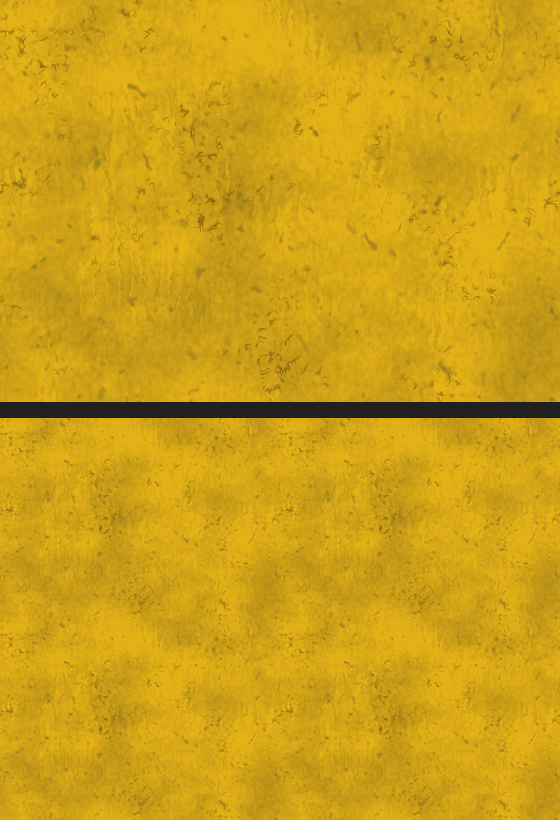
Top, the tile; bottom, the same tile 2 across and 2 down.
This texture is drawn by a WebGL 2 fragment shader. Its source:

```glsl
#version 300 es
precision highp float;
// Weathered ochre plaster: cloudy mottling and fine grain, thin upright fibres,
// patches of broken cracks, and soft grey-olive flecks scattered on a jittered grid.
// Every layer wraps over a whole number of cells, so the canvas tiles.

#define GRID vec2(7.0, 5.0)      // base cells across the canvas
#define CLOUD_CELLS vec2(4.0, 3.0)
#define CLOUD_GAIN 1.85
#define GRAIN_GAIN 0.30
#define BASE_TONE 0.66
#define FIBRE_GAIN 0.30
#define CRACK_GAIN 0.62
#define FLECK_SHARE 0.40         // chance of a long fleck per cell
#define SPECK_SHARE 0.32         // chance of a small speck per cell
#define FLECK_GAIN 0.72

uniform vec2 u_resolution;
out vec4 fragColor;

const vec3 SHADE = vec3(0.71, 0.56, 0.09);
const vec3 LIGHT = vec3(0.885, 0.692, 0.09);
const vec3 FLECK = vec3(0.51, 0.42, 0.13);
const vec3 CRACK = vec3(0.43, 0.31, 0.04);

// Three random values in 0..1 for an integer cell and a layer seed
vec3 hash3(vec2 cell, float seed) {
    uvec3 v = uvec3(cell, seed) * 1664525u + 1013904223u;
    v.x += v.y * v.z; v.y += v.z * v.x; v.z += v.x * v.y;
    v ^= v >> 16u;
    v.x += v.y * v.z; v.y += v.z * v.x; v.z += v.x * v.y;
    return vec3(v >> 8u) / 16777216.0;
}

float cornerSlope(vec2 cell, vec2 offset, vec2 period, float seed) {
    float a = 6.28319 * hash3(mod(cell, period), seed).x;
    return dot(vec2(cos(a), sin(a)), offset);
}

// Gradient noise that repeats after 'period' cells
float noise(vec2 uv, vec2 period, float seed) {
    vec2 p = uv * period, i = floor(p), f = p - i, e = vec2(1.0, 0.0);
    vec2 w = f * f * f * (f * (f * 6.0 - 15.0) + 10.0);
    float low = mix(cornerSlope(i, f, period, seed),
                    cornerSlope(i + e, f - e, period, seed), w.x);
    float high = mix(cornerSlope(i + e.yx, f - e.yx, period, seed),
                     cornerSlope(i + 1.0, f - 1.0, period, seed), w.x);
    return mix(low, high, w.y);
}

float fbm(vec2 uv, vec2 period, int octaves, float seed) {
    float sum = 0.0, amp = 0.5;
    for (int k = 0; k < octaves; k++) {
        sum += amp * noise(uv, period, seed + float(k));
        period *= 2.0;
        amp *= 0.58;
    }
    return sum;
}

// Scattered soft capsules; sizes are in cells
float flecks(vec2 uv, vec2 period, float share, float len, float radius, float seed) {
    vec2 p = uv * period, home = floor(p);
    float cover = 0.0;
    for (int y = -1; y <= 1; y++)
    for (int x = -1; x <= 1; x++) {
        vec2 cell = home + vec2(x, y), id = mod(cell, period);
        vec3 place = hash3(id, seed), form = hash3(id, seed + 1.0);
        if (place.z > share) continue;
        float lean = form.x < 0.62 ? 2.1 : 0.9;
        float angle = lean + 0.9 * (form.y - 0.5);
        vec2 dir = vec2(cos(angle), sin(angle));
        vec2 d = p - cell - place.xy;
        float halfLen = len * mix(0.12, 1.0, form.z * form.z);
        d -= dir * clamp(dot(d, dir), -halfLen, halfLen);
        float r = radius * mix(0.7, 1.3, fract(form.y * 7.0));
        float strength = mix(0.35, 1.0, fract(form.x * 13.0));
        cover = max(cover, strength * (1.0 - smoothstep(0.1 * r, 1.7 * r, length(d))));
    }
    return cover;
}

// Thin lines along the zero contours of a noise field
float veins(vec2 uv, vec2 period, float width, float seed) {
    return 1.0 - smoothstep(0.2 * width, width, abs(noise(uv, period, seed)));
}

void main() {
    vec2 uv = gl_FragCoord.xy / u_resolution;
    vec2 wobble = vec2(fbm(uv, GRID * 6.0, 3, 10.0), fbm(uv, GRID * 6.0, 3, 20.0));
    vec2 bent = uv + 0.09 * wobble / GRID;

    // Mottling and grain
    float tone = BASE_TONE + CLOUD_GAIN * fbm(bent, CLOUD_CELLS, 6, 30.0);
    tone += GRAIN_GAIN * noise(bent, GRID * vec2(12.0, 8.0), 40.0);
    tone += GRAIN_GAIN * noise(uv, GRID * vec2(20.0, 16.0), 41.0);

    // Upright fibres with a lit side and a shaded side
    float fibre = noise(bent + 0.08 * wobble.yx / GRID, GRID * vec2(8.0, 1.0), 50.0);
    float fibreMask = smoothstep(-0.1, 0.25, fbm(uv, GRID, 3, 52.0));
    float relief = smoothstep(0.16, 0.06, abs(fibre - 0.15)) - smoothstep(0.1, 0.02, abs(fibre));
    tone += FIBRE_GAIN * fibreMask * relief;
    vec3 colour = mix(SHADE, LIGHT, clamp(tone, -0.4, 1.04));

    // Flecks and specks, worn unevenly
    float wear = smoothstep(-0.5, 0.15, noise(uv, GRID * 9.0, 58.0));
    float marks = flecks(bent, GRID * 2.0, FLECK_SHARE, 0.22, 0.055, 60.0);
    marks = max(marks, 0.85 * flecks(bent, GRID * 4.0, SPECK_SHARE, 0.16, 0.1, 64.0));
    colour = mix(colour, FLECK, FLECK_GAIN * marks * wear);

    // Broken cracks gathered in loose patches
    float patches = smoothstep(-0.04, 0.3, fbm(uv, GRID, 4, 70.0));
    float gaps = smoothstep(-0.05, 0.3, noise(uv, GRID * 9.0, 76.0));
    vec2 torn = bent + 0.06 * wobble.yx / GRID;
    float cracks = max(veins(torn, GRID * 5.0, 0.085, 78.0), 0.8 * veins(torn, GRID * 10.0, 0.15, 79.0));
    colour = mix(colour, CRACK, CRACK_GAIN * patches * gaps * cracks);

    fragColor = vec4(colour, 1.0);
}
```
